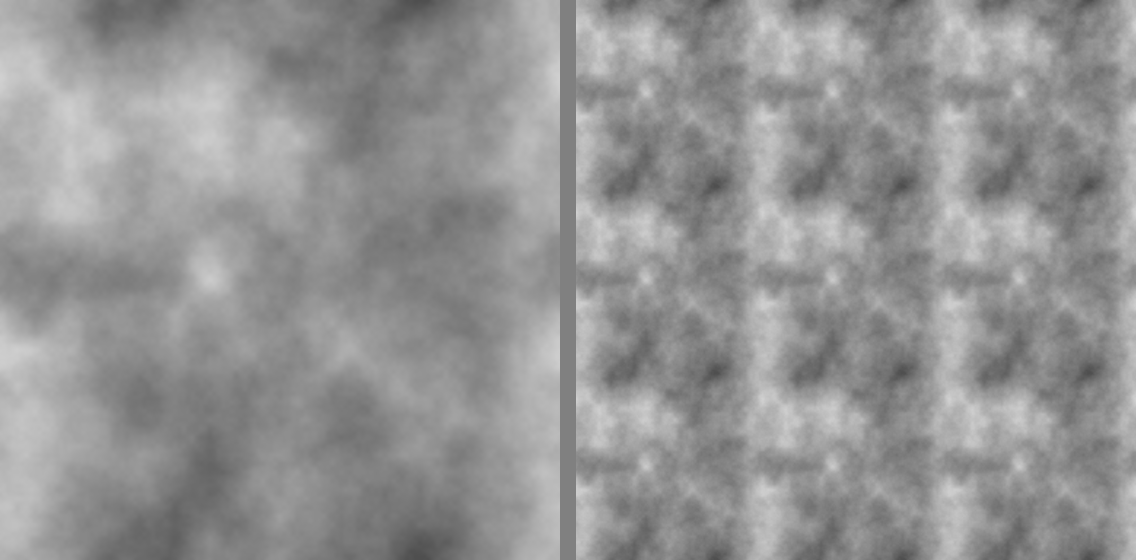
Left, the tile; right, the same tile 3 across and 3 down.
Reproduce this texture procedurally as a Shadertoy shader.

```glsl
// Soft grey clouds that tile: octaves of wrapped value noise are summed, each
// twice as fine and about half as strong as the one before. The coarsest lattice
// holds shuffled ranks for an even spread of greys, the finer ones hashed values.

const float MEAN_GREY = 0.578;
const float CONTRAST  = 0.385;  // grey range of the coarsest octave
const float GAIN      = 0.525;  // strength of each octave relative to the last
const int   BASE_BITS = 2;      // coarsest lattice has 2^2 cells per side
const int   OCTAVES   = 6;
const int   SHUFFLES  = 6;

// One-to-one shuffle of the coarsest lattice points, from 0 to 1
float shuffledRank(uvec2 cell) {
    uint count = 1u << uint(2 * BASE_BITS);
    uint rank = cell.x + (cell.y << uint(BASE_BITS));
    for (int i = 0; i < SHUFFLES; i++) {
        rank = (rank * 5u + 5u) & (count - 1u);
        rank ^= rank >> uint(BASE_BITS);
    }
    return (float(rank) + 0.5) / float(count);
}

// Integer hash of a lattice point, from 0 to 1
float hash(uvec2 cell, int seed) {
    uint h = cell.x * 0x9E3779B1u ^ cell.y * 0x85EBCA77u ^ uint(seed) * 0xC2B2AE3Du;
    h = (h ^ (h >> 16u)) * 0x7FEB352Du;
    h = (h ^ (h >> 15u)) * 0x846CA68Bu;
    h ^= h >> 16u;
    return float(h >> 8u) / 16777216.0;
}

// Lattice value that wraps at the canvas edges, from -0.5 to 0.5
float latticeValue(ivec2 cell, int bits) {
    uvec2 wrapped = uvec2(cell & ((1 << bits) - 1));
    return (bits == BASE_BITS ? shuffledRank(wrapped) : hash(wrapped, bits)) - 0.5;
}

// Value noise with 2^bits cells per side of the canvas
float valueNoise(vec2 uv, int bits) {
    vec2 p = uv * float(1 << bits);
    ivec2 cell = ivec2(floor(p));
    vec2 f = fract(p);
    vec2 blend = f * f * (3.0 - 2.0 * f);
    float bottom = mix(latticeValue(cell, bits),
                       latticeValue(cell + ivec2(1, 0), bits), blend.x);
    float top = mix(latticeValue(cell + ivec2(0, 1), bits),
                    latticeValue(cell + ivec2(1, 1), bits), blend.x);
    return mix(bottom, top, blend.y);
}

// Fractal sum, close to zero on average
float clouds(vec2 uv) {
    float sum = 0.0;
    float strength = 1.0;
    for (int octave = 0; octave < OCTAVES; octave++) {
        sum += strength * valueNoise(uv, BASE_BITS + octave);
        strength *= GAIN;
    }
    return sum;
}

void mainImage(out vec4 fragColor, in vec2 fragCoord) {
    vec2 uv = fragCoord / iResolution.xy;
    float grey = MEAN_GREY + CONTRAST * clouds(uv);
    fragColor = vec4(vec3(clamp(grey, 0.0, 1.0)), 1.0);
}
```
